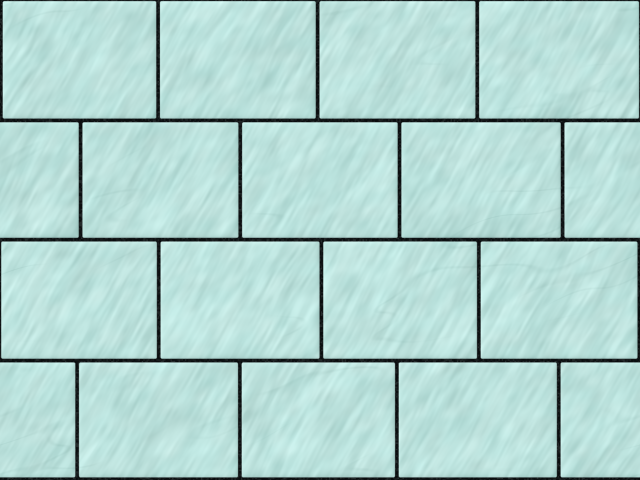
Write a WebGL 2 fragment shader that draws this pattern.

```glsl
#version 300 es
precision highp float;
// Pale aqua stone blocks in running bond, with thin grainy black joints.
// Joints wander slightly per block; the face is layered value noise on
// skewed lattices that wrap, giving slanted brush streaks and faint creases.

#define COLUMNS 4.0
#define ROWS 4.0
#define WANDER vec2(0.04, 0.014)   // joint offset range, in blocks
#define JOINT_HALF 0.0038          // half joint width, in canvas heights
#define JOINT_SOFT 0.0017          // half width of the joint's soft edge
#define CORNER 0.0075              // rounding of block corners
#define BEVEL 0.0045               // reach of the edge light and shade
#define CONTRAST 0.95              // strength of the face texture
#define FACE_DARK vec3(0.655, 0.810, 0.788)
#define FACE_LIGHT vec3(0.805, 0.950, 0.932)
#define JOINT_DARK vec3(0.035, 0.045, 0.052)
#define JOINT_LIGHT vec3(0.155, 0.180, 0.182)

uniform vec2 u_resolution;
out vec4 fragColor;

float hash(vec2 p) {
    vec3 q = fract(p.xyx * vec3(0.1031, 0.1030, 0.0973));
    q += dot(q, q.yzx + 33.33);
    return fract((q.x + q.y) * q.z);
}

// Lattice value that wraps after count.y rows, each wrap shifted by skew.
float lattice(vec2 cell, vec2 count, float skew, float seed) {
    float wraps = floor(cell.y / count.y);
    cell += vec2(skew, -count.y) * wraps;
    return hash(vec2(mod(cell.x, count.x), cell.y) + seed * 17.3);
}

// Periodic value noise; skew / count.x sets the slant of the cells.
float noise(vec2 uv, vec2 count, float skew, float seed) {
    vec2 p = vec2(uv.x * count.x - uv.y * skew, uv.y * count.y);
    vec2 cell = floor(p), f = p - cell;
    f = f * f * (3.0 - 2.0 * f);
    float low = mix(lattice(cell, count, skew, seed),
                    lattice(cell + vec2(1, 0), count, skew, seed), f.x);
    float high = mix(lattice(cell + vec2(0, 1), count, skew, seed),
                     lattice(cell + vec2(1, 1), count, skew, seed), f.x);
    return mix(low, high, f.y);
}

// Brightness of the block face, centred on zero.
float faceTexture(vec2 uv) {
    // Slight bending keeps the strokes from looking ruled.
    vec2 bent = uv + 0.007 * (vec2(noise(uv, vec2(13, 10), 0.0, 1.0),
                                   noise(uv, vec2(13, 10), 0.0, 2.0)) - 0.5);
    float streaks = 0.0;
    streaks += 0.42 * (noise(bent, vec2(150, 17), 65.0, 3.0) - 0.5);
    streaks += 0.36 * (noise(bent, vec2(96, 13), 47.0, 4.0) - 0.5);
    streaks += 0.30 * (noise(bent, vec2(220, 29), 88.0, 5.0) - 0.5);
    float mottle = 0.30 * (noise(bent, vec2(38, 30), 12.0, 6.0) - 0.5)
                 + 0.20 * (noise(bent, vec2(83, 64), 40.0, 7.0) - 0.5);

    // Creases follow the middle level of a flatter, broader noise.
    float ridge = abs(noise(bent, vec2(15, 19), 20.0, 8.0) - 0.5);
    float patches = smoothstep(0.55, 0.85, noise(uv, vec2(11, 9), 5.0, 9.0));
    float crease = patches * (1.0 - smoothstep(0.0, 0.07, ridge));
    return streaks + mottle - 0.20 * crease;
}

void main() {
    vec2 uv = gl_FragCoord.xy / u_resolution;
    float aspect = u_resolution.x / u_resolution.y;

    // Nearest horizontal joint, then the course this point lies in.
    float y = uv.y * ROWS;
    float bed = floor(y + 0.5);
    float toBed = y - bed - WANDER.y * (hash(vec2(mod(bed, ROWS), 71.0)) - 0.5);
    float course = mod(toBed > 0.0 ? bed : bed - 1.0, ROWS);

    // Nearest vertical joint; every other course moves by half a block.
    float x = uv.x * COLUMNS - 0.5 * mod(course + 1.0, 2.0);
    float head = floor(x + 0.5);
    float toHead = x - head
        - WANDER.x * (hash(vec2(mod(head, COLUMNS), course + 23.0)) - 0.5);
    float column = mod(toHead > 0.0 ? head : head - 1.0, COLUMNS);

    // Distance to the joint centre line, with rounded block corners.
    vec2 offset = vec2(toHead * aspect / COLUMNS, toBed / ROWS);
    vec2 inset = max(CORNER - abs(offset), 0.0);
    float edge = CORNER - length(inset);

    // Block face: texture plus a small tone change per block.
    float tone = 0.53 + CONTRAST * faceTexture(uv);
    tone += 0.05 * (hash(vec2(column, course + 41.0)) - 0.5);
    vec3 color = mix(FACE_DARK, FACE_LIGHT, clamp(tone, 0.0, 1.0));
    color.r += 0.025 * (noise(uv, vec2(45, 34), 18.0, 10.0) - 0.5);

    // Bevel: light on the top and left edges, shade on the bottom and right.
    vec2 rim = exp(-max(abs(offset) - JOINT_HALF, 0.0) / BEVEL);
    float lit = max(offset.x > 0.0 ? rim.x : 0.0, offset.y < 0.0 ? rim.y : 0.0);
    float shade = max(offset.x < 0.0 ? rim.x : 0.0, offset.y > 0.0 ? rim.y : 0.0);
    color += 0.06 * lit - 0.10 * shade;

    // Grainy joint laid over the faces.
    float grain = noise(uv, vec2(400, 300), 0.0, 11.0);
    vec3 jointColor = mix(JOINT_DARK, JOINT_LIGHT, grain * grain);
    float soft = max(JOINT_SOFT, 0.75 / u_resolution.y);
    float face = smoothstep(JOINT_HALF - soft, JOINT_HALF + soft, edge);
    fragColor = vec4(mix(jointColor, color, face), 1.0);
}
```
